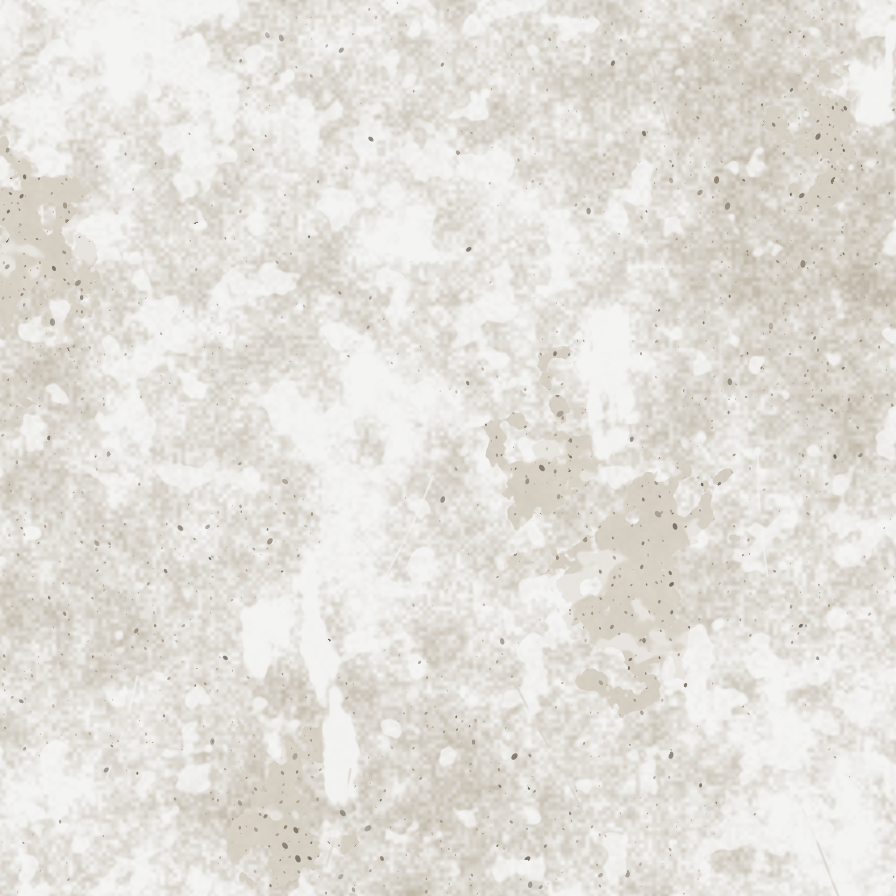
Write a WebGL 2 fragment shader that draws this texture.

```glsl
#version 300 es
precision highp float;
// Weathered whitewashed plaster: mottled grain, bare tan patches, dark grit, smears and scratches.

uniform vec2 u_resolution;
out vec4 fragColor;

const vec3 WHITEWASH = vec3(0.957, 0.957, 0.953);
const vec3 BEIGE = vec3(0.800, 0.773, 0.725);
const vec3 BARE_TAN = vec3(0.840, 0.812, 0.765);
const vec3 GRIT_DARK = vec3(0.31, 0.31, 0.31);
const vec3 GRIT_BROWN = vec3(0.54, 0.47, 0.38);

const float MEAN_WEAR = 0.385;
const float BROAD_SCALE = 3.5;
const float MOTTLE_SCALE = 22.0;
const float FLAKE_SCALE = 32.0;
const float GRAIN_SCALE = 215.0;
const float GRAIN_AMOUNT = 0.95;
const float GRIT_SCALE = 62.0;
const float DUST_SCALE = 125.0;
const int PATCHES = 5;
const int SMEARS = 4;
const int SCRATCHES = 8;

// Integer hash giving two values in 0..1
vec2 hash2(vec2 p) {
  uvec2 q = uvec2(ivec2(floor(p))) * uvec2(1597334673u, 3812015801u);
  uint h = (q.x ^ q.y) * 1597334673u;
  h = (h ^ (h >> 15)) * 2246822519u;
  h ^= h >> 13;
  return vec2(h & 65535u, h >> 16) / 65535.0;
}

float noise(vec2 p) {
  vec2 i = floor(p), f = fract(p);
  f = f * f * (3.0 - 2.0 * f);
  vec2 e = vec2(1.0, 0.0);
  return mix(mix(hash2(i).x, hash2(i + e.xy).x, f.x),
             mix(hash2(i + e.yx).x, hash2(i + e.xx).x, f.x), f.y);
}

float fbm(vec2 p, int octaves) {
  const mat2 TURN = mat2(1.6, 1.2, -1.2, 1.6);
  float sum = 0.0, total = 0.0, gain = 0.5;
  for (int i = 0; i < octaves; i++) {
    sum += gain * noise(p);
    total += gain;
    gain *= 0.5;
    p = TURN * p + 17.3;
  }
  return sum / total;
}

// Distance to a segment given by its middle, direction and half length
float segmentDistance(vec2 p, vec2 middle, vec2 dir, float halfLength) {
  vec2 d = p - middle;
  return length(d - dir * clamp(dot(d, dir), -halfLength, halfLength));
}

// Scattered oval specks, at most one in each cell
float specks(vec2 uv, float scale, float density, float pixel) {
  vec2 p = uv * scale, cell = floor(p);
  vec2 pick = hash2(cell + 311.0), shape = hash2(cell + 727.0);
  vec2 d = fract(p) - mix(vec2(0.28), vec2(0.72), hash2(cell + 53.0));
  float lean = (shape.y - 0.5) * 2.0;
  d = mat2(cos(lean), sin(lean), -sin(lean), cos(lean)) * d;
  float radius = mix(0.07, 0.24, shape.x * shape.x);
  float edge = 0.7 * pixel * scale;
  float inside = 1.0 - smoothstep(-edge, edge, length(d * vec2(1.35, 0.9)) - radius);
  return inside * step(pick.x, density) * mix(0.45, 1.0, pick.y);
}

void main() {
  float side = min(u_resolution.x, u_resolution.y);
  float pixel = 1.0 / side;
  vec2 uv = gl_FragCoord.xy / side;

  // Cloudy wear, mottling and faint vertical runs
  float broad = fbm(uv * BROAD_SCALE + 4.7, 5) - 0.5;
  float mottle = fbm(uv * MOTTLE_SCALE + 31.0, 4) - 0.5;
  float runs = fbm(uv * vec2(46.0, 7.0) + 9.0, 3) - 0.5;
  float grain = 0.62 * noise(uv * GRAIN_SCALE) + 0.38 * noise(uv * GRAIN_SCALE * 0.47 + 80.0) - 0.5;
  float wear = MEAN_WEAR + 1.1 * broad + 0.95 * mottle + 0.3 * runs;

  // Smooth rounded flakes of fresh whitewash
  float flakeField = fbm(uv * FLAKE_SCALE + 63.0, 3) - 0.45 * broad;
  float flakes = smoothstep(0.57, 0.67, flakeField);
  float exposed = 1.0 - 0.85 * flakes;
  wear = wear * exposed + grain * GRAIN_AMOUNT * mix(0.2, 1.0, exposed) * smoothstep(-0.15, 0.4, wear);

  // Ragged bare patches
  float ragged = fbm(uv * 38.0 + 5.0, 4) - 0.5;
  float bare = 0.0;
  for (int i = 0; i < PATCHES; i++) {
    float k = float(i);
    vec2 center = fract(vec2(0.72, 0.35) + k * vec2(0.30, 0.37));
    float radius = mix(0.062, 0.028, k / float(PATCHES - 1));
    float d = length((uv - center) * vec2(1.0, 0.6)) - radius;
    d += 0.16 * ragged + 0.10 * mottle;
    bare = max(bare, 1.0 - smoothstep(-0.005, 0.005, d));
  }
  bare *= 1.0 - 0.6 * flakes;

  // Broad white smears, mostly upright
  float smear = 0.0;
  for (int i = 0; i < SMEARS; i++) {
    float k = float(i);
    vec2 middle = fract(vec2(0.37, 0.22) + k * vec2(0.31, 0.35));
    float lean = 0.22 - 0.13 * k;
    float d = segmentDistance(uv, middle, vec2(-sin(lean), cos(lean)), 0.13 / (1.0 + k));
    d += 0.07 * runs + 0.05 * mottle + 0.03 * ragged;
    smear = max(smear, 1.0 - smoothstep(0.010, 0.020, d));
  }
  wear *= 1.0 - 0.93 * smear;
  bare *= 1.0 - smear;

  // Thin scratches, alternately pale and stained
  for (int i = 0; i < SCRATCHES; i++) {
    vec2 middle = hash2(vec2(float(i) + 20.0, 7.0));
    vec2 form = hash2(vec2(float(i) + 40.0, 3.0));
    float lean = (form.x - 0.5) * 0.9;
    vec2 bend = vec2(0.004 * sin(uv.y * 22.0 + form.y * 6.0), 0.0);
    float d = segmentDistance(uv + bend, middle, vec2(sin(lean), cos(lean)), mix(0.05, 0.11, form.y));
    float line = 1.0 - smoothstep(0.0006, 0.0008 + 1.2 * pixel, d);
    line *= smoothstep(0.25, 0.6, noise(uv * 45.0 + 12.0));
    wear = mix(wear, i % 2 == 0 ? 0.02 : 0.72, 0.65 * line);
  }

  vec3 color = mix(WHITEWASH, BEIGE, clamp(wear, 0.0, 1.25));
  color = mix(color, BARE_TAN + 0.05 * grain + 0.06 * mottle, 0.9 * bare);

  // Fine brown dust and larger dark grit
  float openness = smoothstep(-0.15, 0.2, broad) * exposed * (1.0 - smear);
  float dust = specks(uv, DUST_SCALE, 0.13 * openness + 0.10 * bare, pixel);
  float grit = specks(uv + 0.37, GRIT_SCALE, 0.08 * openness + 0.5 * bare, pixel);
  color = mix(color, GRIT_BROWN, 0.65 * dust);
  color = mix(color, mix(GRIT_BROWN, GRIT_DARK, noise(uv * 30.0)), 0.85 * grit);

  fragColor = vec4(clamp(color, 0.0, 1.0), 1.0);
}
```
